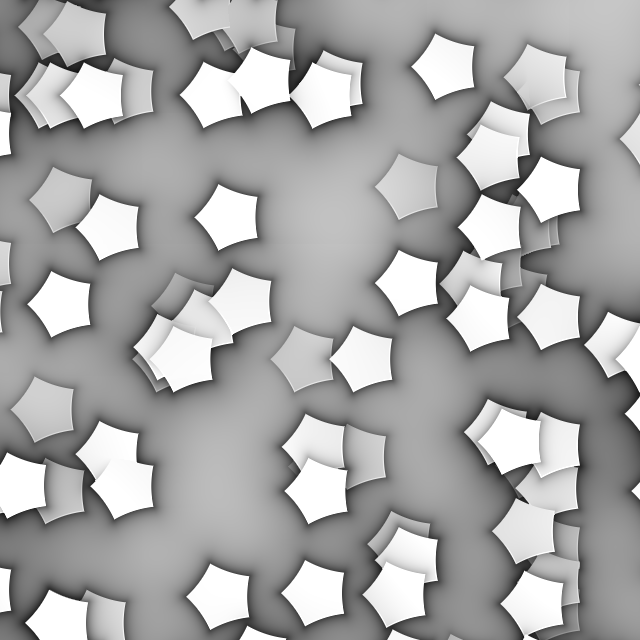
A WebGL 1 fragment shader for this pattern:

```glsl
precision highp float;
// Scattered pentagonal tiles with hollow sides, piled in loose clumps on grey ground.
// Each grid cell drops a few tilted tiles at random heights; the highest one is seen,
// and every higher neighbour darkens it with a tight and a broad soft shadow.
uniform vec2 u_resolution;

const vec2  CELL_SIZE      = vec2(0.2222, 0.2060);
const vec2  CELL_MARGIN    = vec2(0.12, 0.13);
const int   TILE_TRIES     = 54;      // 3 x 3 cells with 6 slots each
const float SPARSE_CHANCE  = 0.20;    // slot filling in the emptiest cells
const float DENSE_CHANCE   = 1.10;    // slot filling in the fullest cells
const float RADIUS         = 0.0545;  // centre to corner
const float HOLLOW         = 0.06;    // inward bow of the sides, in radii
const float TILT           = 0.16;
const float RIM_WIDTH      = 0.0028;
const float RIM_LIGHT      = 0.13;
const float TIGHT_REACH    = 0.0075;
const float TIGHT_STRENGTH = 0.80;
const float BROAD_REACH    = 0.045;
const float BROAD_STRENGTH = 0.32;
const float GROUND_TONE    = 0.84;
const float LOW_TILE_TONE  = 0.90;
const float HIGH_TILE_TONE = 1.03;
const vec2  RIM_DIRECTION  = vec2(0.55, -0.83);
const float SECTOR         = 1.2566371;  // a fifth of a turn

vec3 hash3(vec3 p) {
  p = fract(p * vec3(0.1031, 0.1030, 0.0973));
  p += dot(p, p.yxz + 33.33);
  return fract((p.xxy + p.yxx) * p.zyx);
}

// Signed distance to a pentagon that points left and has hollow sides.
float pentagonDistance(vec2 p) {
  float angle = mod(atan(p.y, -p.x), SECTOR) - 0.5 * SECTOR;
  vec2 q = length(p) * vec2(cos(angle), abs(sin(angle)));
  vec2 corner = RADIUS * vec2(cos(0.5 * SECTOR), sin(0.5 * SECTOR));
  float along = min(q.y / corner.y, 1.0);
  float across = q.x - corner.x + HOLLOW * RADIUS * (1.0 - along * along);
  return across > 0.0 ? length(vec2(across, max(q.y - corner.y, 0.0))) : across;
}

// One tile near uv: distance, height at this point, light on its rim and face.
vec3 tileAt(vec2 uv, float index) {
  vec2 neighbour = vec2(mod(index, 3.0), mod(floor(index / 3.0), 3.0)) - 1.0;
  float slot = floor(index / 9.0);
  vec2 cell = floor(uv / CELL_SIZE) + neighbour;
  vec3 place = hash3(vec3(cell + 17.0, slot * 7.0 + 3.0));
  float density = hash3(vec3(cell + 41.0, 91.0)).x;
  if (place.z > mix(SPARSE_CHANCE, DENSE_CHANCE, density)) return vec3(9.0, 0.0, 0.0);

  // Some offsets are held at the right and lower limits, which lines tiles up.
  vec2 offset = vec2(min(1.25 * place.x, 1.0), max(1.25 * place.y - 0.25, 0.0));
  vec2 centre = (cell + mix(CELL_MARGIN, 1.0 - CELL_MARGIN, offset)) * CELL_SIZE;
  vec2 local = uv - centre;
  float reach = max(length(local), 0.00001);
  vec2 onTile = local / max(reach, RADIUS);

  vec3 pose = hash3(vec3(cell + 73.0, slot * 5.0 + 29.0));
  float height = 0.10 + 0.90 * pose.x + TILT * dot(pose.yz - 0.5, onTile);
  float dist = pentagonDistance(local);
  float facing = smoothstep(-0.3, 0.5, dot(local / reach, RIM_DIRECTION));
  float rim = RIM_LIGHT * facing * smoothstep(-RIM_WIDTH, -0.4 * RIM_WIDTH, dist);
  float face = 0.05 * dot(onTile, pose.zy - 0.5);
  return vec3(dist, max(height, 0.02), rim + face);
}

float surfaceTone(vec3 surface) {
  float tileTone = mix(LOW_TILE_TONE, HIGH_TILE_TONE, surface.y) + surface.z;
  return surface.y > 0.0 ? tileTone : GROUND_TONE;
}

void main() {
  float pixel = 1.0 / min(u_resolution.x, u_resolution.y);
  vec2 uv = gl_FragCoord.xy * pixel;

  // The two highest surfaces here, so that edges can be blended.
  vec3 top = vec3(-1.0, 0.0, 0.0);
  vec3 under = top;
  for (int i = 0; i < TILE_TRIES; i++) {
    vec3 tile = tileAt(uv, float(i));
    if (tile.x < 0.5 * pixel) {
      if (tile.y > top.y) {
        under = top;
        top = tile;
      } else if (tile.y > under.y) {
        under = tile;
      }
    }
  }

  // Shadow on both surfaces from every tile that stands higher.
  vec2 heights = vec2(top.y, under.y);
  vec2 shade = vec2(0.0);
  for (int i = 0; i < TILE_TRIES; i++) {
    vec3 tile = tileAt(uv, float(i));
    float gap = max(tile.x, 0.0);
    vec2 rise = max(tile.y - heights, 0.0);
    shade += TIGHT_STRENGTH * (1.0 - exp(-3.0 * rise)) * exp(-gap / TIGHT_REACH);
    shade += BROAD_STRENGTH * rise * exp(-gap / BROAD_REACH);
  }

  vec2 tones = vec2(surfaceTone(top), surfaceTone(under)) * exp(-shade);
  float coverage = clamp(0.5 - top.x / pixel, 0.0, 1.0);
  gl_FragColor = vec4(vec3(clamp(mix(tones.y, tones.x, coverage), 0.0, 1.0)), 1.0);
}
```
